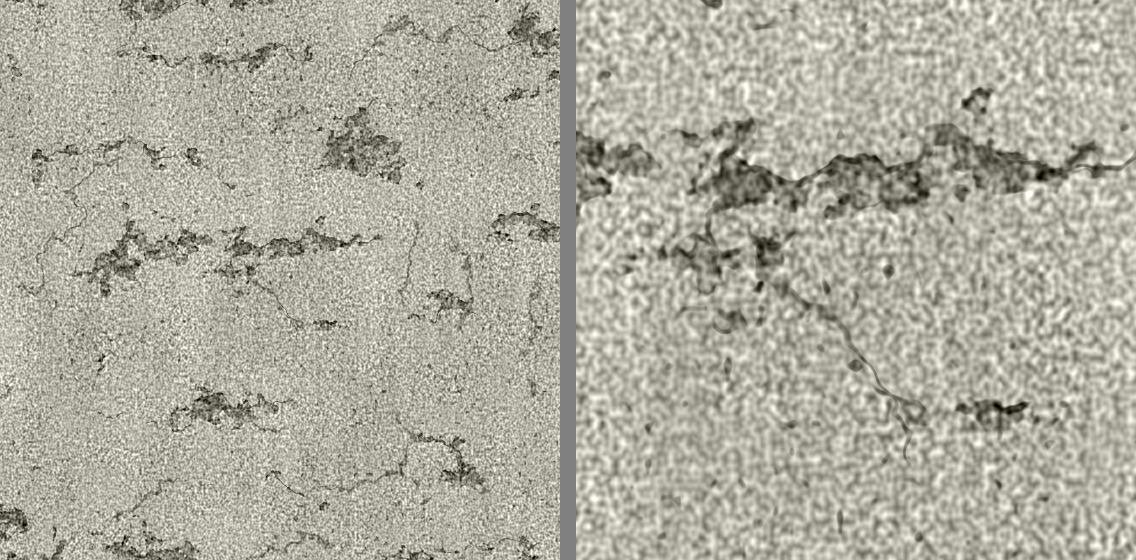
Left: the whole. Right: its middle third, enlarged.
A three.js fragment shader for this texture:

```glsl
varying vec2 vUv;

// Tones are red levels; TINT shifts green and blue to a warm grey
const vec3 TINT = vec3(0.0, -0.013, -0.060);
const float PLASTER_TONE = 0.712;
const float SPALL_TONE = 0.545;
const float CRACK_TONE = 0.36;
const float PIT_TONE = 0.22;

const vec2 BAND_SCALE = vec2(2.6, 6.2);
const float BAND_WIDTH = 0.42;
const float BAND_BIAS = -0.045;
const float RAGGED_SCALE = 25.0;
const float RAGGED_AMOUNT = 0.25;
const float WARP_AMOUNT = 0.042;
const float CRACK_WIDTH = 0.024;
const float VEIN_SCALE = 4.2;

const vec2 FINE_GRAIN_SCALE = vec2(245.0, 215.0);
const vec2 COARSE_GRAIN_SCALE = vec2(150.0, 120.0);
const float FINE_GRAIN = 0.36;
const float COARSE_GRAIN = 0.23;
const vec2 STREAK_SCALE = vec2(75.0, 3.5);
const float STREAK_AMOUNT = 0.05;
const float CLOUD_AMOUNT = 0.06;
const float SHADOW_AMOUNT = 0.22;
const float HIGHLIGHT_AMOUNT = 0.07;
const float RIM_AMOUNT = 0.13;
const vec2 LIGHT_OFFSET = vec2(-0.002, 0.004);

float hash(vec2 p) {
  vec3 q = fract(vec3(p.xyx) * 0.1031);
  q += dot(q, q.yzx + 33.33);
  return fract((q.x + q.y) * q.z);
}

float cornerRamp(vec2 cell, vec2 offset) {
  float angle = 6.2832 * hash(cell);
  return dot(vec2(cos(angle), sin(angle)), offset);
}

float gradientNoise(vec2 p) {
  vec2 i = floor(p);
  vec2 f = p - i;
  vec2 u = f * f * f * (f * (f * 6.0 - 15.0) + 10.0);
  vec2 e = vec2(1.0, 0.0);
  float low = mix(cornerRamp(i, f), cornerRamp(i + e, f - e), u.x);
  float high = mix(cornerRamp(i + e.yx, f - e.yx), cornerRamp(i + e.xx, f - e.xx), u.x);
  return mix(low, high, u.y);
}

float fbm(vec2 p) {
  float sum = 0.0;
  float amplitude = 1.0;
  for (int octave = 0; octave < 4; octave++) {
    sum += amplitude * gradientNoise(p);
    p = p * 2.03 + 17.3;
    amplitude *= 0.6;
  }
  return sum;
}

vec2 warp(vec2 p) {
  return p + WARP_AMOUNT * vec2(fbm(p * 11.0 + 3.7), fbm(p * 11.0 + 51.2));
}

// x: distance into the spalled band, y: distance to its centre line, z: band width
vec3 spallField(vec2 p) {
  vec2 q = warp(p);
  float centre = abs(gradientNoise(q * BAND_SCALE + 7.4));
  float width = BAND_WIDTH * gradientNoise(q * vec2(6.0, 7.0) + 31.6) + BAND_BIAS;
  float ragged = RAGGED_AMOUNT * fbm(p * RAGGED_SCALE + 11.9);
  return vec3(width + ragged - centre, centre, width);
}

float spallMask(float depth) {
  return smoothstep(-0.02, 0.04, depth);
}

void main() {
  vec2 p = vUv;

  // Plaster with clouds and vertical formwork streaks
  float cloud = fbm(p * vec2(5.0, 4.0) + 23.1);
  float streak = gradientNoise(p * STREAK_SCALE) + 0.6 * gradientNoise(p * STREAK_SCALE * 0.4 + 9.0);
  float tone = PLASTER_TONE + CLOUD_AMOUNT * cloud + STREAK_AMOUNT * streak;

  // Spalled patches with rubble, a broken dark rim and light from above
  vec3 field = spallField(p);
  float spall = spallMask(field.x);
  float facing = spall - spallMask(spallField(p + LIGHT_OFFSET).x);
  float rubble = gradientNoise(p * 62.0 + 5.3) + gradientNoise(p * 125.0 + 2.1);
  tone = mix(tone, SPALL_TONE + 0.08 * cloud + 0.22 * rubble, spall);
  float rim = smoothstep(-0.03, 0.01, field.x) * (1.0 - smoothstep(0.02, 0.07, field.x));
  tone -= RIM_AMOUNT * rim * smoothstep(-0.2, 0.2, gradientNoise(p * 45.0 + 8.0));
  tone -= SHADOW_AMOUNT * max(facing, 0.0) + HIGHLIGHT_AMOUNT * min(facing, 0.0);

  // Jagged cracks along the bands and fainter veins across them
  float broken = 0.25 * fbm(p * 28.0);
  float crack = 1.0 - smoothstep(0.3 * CRACK_WIDTH, CRACK_WIDTH, field.y);
  crack *= smoothstep(-0.12, -0.02, field.z + broken);
  float veinLine = abs(gradientNoise(warp(p) * VEIN_SCALE + 63.0));
  float vein = 1.0 - smoothstep(0.3 * CRACK_WIDTH, CRACK_WIDTH, veinLine);
  vein *= smoothstep(0.06, 0.18, gradientNoise(p * 5.0 + 77.0) + broken);
  tone = mix(tone, CRACK_TONE, max(0.8 * crack, 0.65 * vein));

  // Deep pits in the patches and scattered chips elsewhere
  float pit = spall * smoothstep(0.26, 0.46, gradientNoise(p * vec2(55.0, 72.0) + 41.0) + 0.7 * field.x);
  float chip = smoothstep(0.40, 0.56, gradientNoise(p * vec2(105.0, 88.0) + 13.0) - 0.25 * cloud);
  tone = mix(tone, PIT_TONE, max(0.8 * pit, 0.55 * chip));

  // Sandy grain, rougher in some areas
  float roughness = 1.0 + 0.5 * fbm(p * 14.0 + 91.0);
  float grain = FINE_GRAIN * gradientNoise(p * FINE_GRAIN_SCALE);
  grain += COARSE_GRAIN * gradientNoise(p * COARSE_GRAIN_SCALE + 19.0);
  tone += roughness * grain;

  gl_FragColor = vec4(clamp(vec3(tone) + TINT, 0.0, 1.0), 1.0);
}
```
